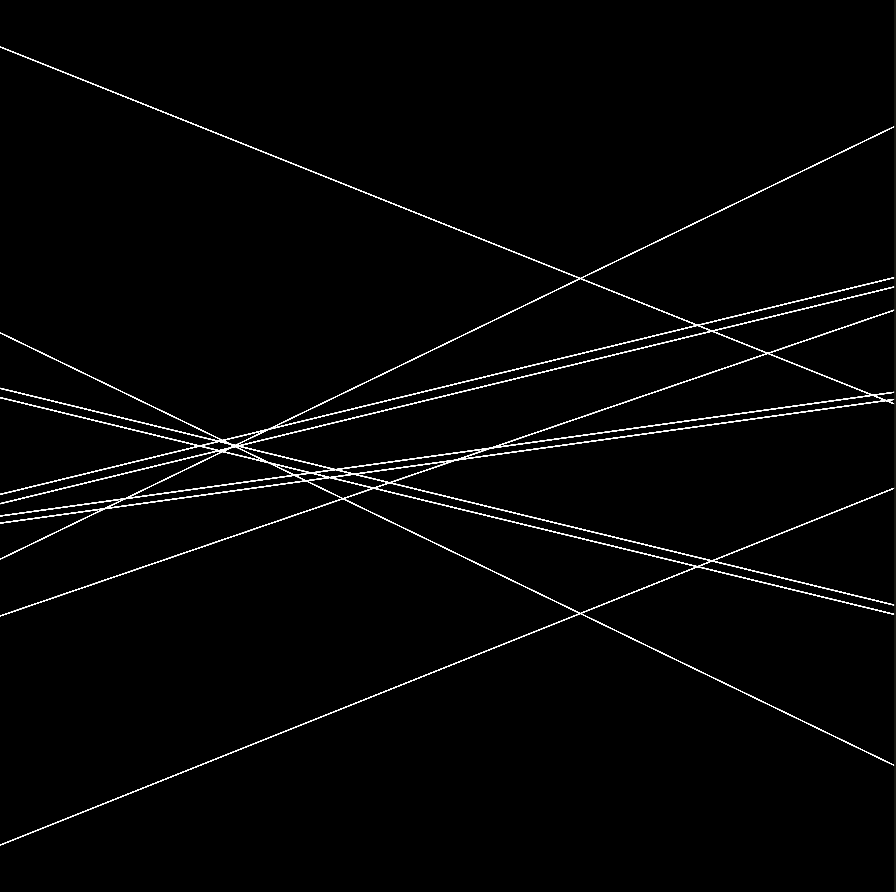
A WebGL 2 fragment shader for this background:

```glsl
#version 300 es
precision highp float;
// Thin white straight lines crossing a black field, partly mirrored about the middle.

uniform vec2 u_resolution;
out vec4 fragColor;

const vec3 BACKGROUND = vec3(0.0);
const vec3 LINE_COLOR = vec3(0.99);
const vec3 MARGIN_COLOR = vec3(0.10, 0.10, 0.08);
const float LINE_WIDTH = 0.00196;
const float MARGIN_START = 0.998;

// Coverage of a line from the left edge to the right edge, given its end heights.
float lineMask(vec2 p, vec2 ends, float pixel) {
    float offset = abs(p.y - mix(ends.x, ends.y, p.x));
    float halfWidth = 0.5 * max(LINE_WIDTH, pixel);
    float softness = 0.12 * pixel;
    return 1.0 - smoothstep(halfWidth - softness, halfWidth + softness, offset);
}

// Two parallel lines, spaced evenly around the given end heights.
float pairMask(vec2 p, vec2 ends, float gap, float pixel) {
    float mask = 0.0;
    for (int i = 0; i < 2; i++) {
        float shift = (float(i) - 0.5) * gap;
        mask = max(mask, lineMask(p, ends + shift, pixel));
    }
    return mask;
}

// The lines that appear both upright and mirrored.
float fanMask(vec2 p, float pixel) {
    float mask = lineMask(p, vec2(0.9475, 0.5465), pixel);
    mask = max(mask, lineMask(p, vec2(0.3730, 0.8590), pixel));
    return max(mask, pairMask(p, vec2(0.4405, 0.6840), 0.0104, pixel));
}

void main() {
    vec2 p = gl_FragCoord.xy / u_resolution;
    float pixel = 1.0 / u_resolution.y;

    // Mirrored fans
    float mask = 0.0;
    for (int i = 0; i < 2; i++) {
        float height = i == 0 ? p.y : 1.0 - p.y;
        mask = max(mask, fanMask(vec2(p.x, height), pixel));
    }

    // Single rising line and shallow pair
    mask = max(mask, lineMask(p, vec2(0.3094, 0.6530), pixel));
    mask = max(mask, pairMask(p, vec2(0.4175, 0.5565), 0.0080, pixel));

    // Dim strip along the right edge
    vec3 color = mix(BACKGROUND, LINE_COLOR, mask);
    float margin = smoothstep(-0.5, 0.5, (p.x - MARGIN_START) * u_resolution.x);
    color = mix(color, MARGIN_COLOR, margin);
    fragColor = vec4(color, 1.0);
}
```
